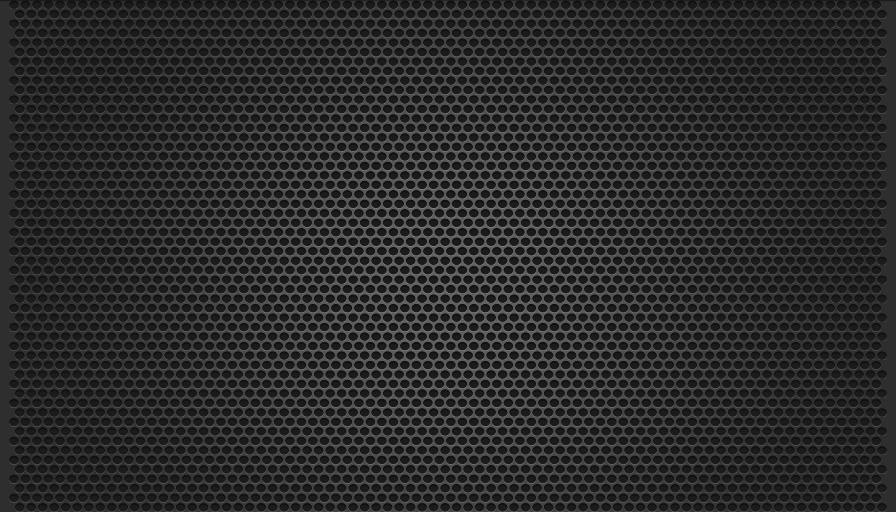
Give the GLSL for this pattern, as a WebGL 1 fragment shader.

```glsl
precision highp float;
// Perforated dark metal grille: staggered oval holes under a soft central glow.

uniform vec2 u_resolution;

#define COLUMNS 76.0              // holes in each row
#define ROWS 54.0                 // rows down the canvas
#define SIDE_MARGIN 0.0092        // plain strip at each side, share of width
#define HOLE_RADIUS vec2(0.0093, 0.0082)  // in canvas heights
#define RIM_DROP 0.0022           // offset of the lit lower rim
#define SHADOW_DROP 0.0034        // depth of the shadow inside the hole
#define METAL_CENTER 0.375
#define METAL_EDGE 0.180
#define RIM_LIGHT 0.11
#define HOLE_FLOOR 0.105
#define HOLE_SHADOW 0.065

// Approximate signed distance to an axis-aligned ellipse.
float ellipseDistance(vec2 p, vec2 radius) {
  return (length(p / radius) - 1.0) * min(radius.x, radius.y);
}

// Antialiased coverage of the inside of a shape.
float coverage(float distanceToEdge, float pixel) {
  return 1.0 - smoothstep(-0.5 * pixel, 0.5 * pixel, distanceToEdge);
}

void main() {
  float pixel = 1.0 / u_resolution.y;
  vec2 uv = gl_FragCoord.xy / u_resolution;
  float aspect = u_resolution.x / u_resolution.y;

  // Staggered grid, counted from the top left.
  float panelWidth = aspect * (1.0 - 2.0 * SIDE_MARGIN);
  vec2 pitch = vec2(panelWidth / (COLUMNS + 0.5), 1.0 / ROWS);
  vec2 grid = vec2((uv.x - SIDE_MARGIN) * aspect, 1.0 - uv.y) / pitch;
  float row = floor(grid.y);
  grid.x -= 0.5 * mod(row, 2.0);
  float column = floor(grid.x);
  vec2 local = (fract(grid) - 0.5) * pitch;
  float onPanel = step(0.0, column) * step(column, COLUMNS - 1.0);

  // Broad light, strongest down the middle.
  vec2 fromCenter = (uv - vec2(0.5, 0.46)) * vec2(2.0, 1.25);
  float glow = 1.0 - smoothstep(0.05, 1.0, length(fromCenter));
  float metal = mix(METAL_EDGE, METAL_CENTER, glow);

  // Lit lower rim; local y grows downwards.
  float rim = coverage(ellipseDistance(local - vec2(0.0, RIM_DROP), HOLE_RADIUS), pixel);
  float shade = metal + RIM_LIGHT * rim * onPanel;

  // Recessed floor, shadowed below the upper edge.
  float hole = coverage(ellipseDistance(local, HOLE_RADIUS), pixel) * onPanel;
  float floorLit = coverage(
    ellipseDistance(local - vec2(0.0, SHADOW_DROP), HOLE_RADIUS * 0.94), pixel);
  float recess = mix(HOLE_SHADOW, HOLE_FLOOR, floorLit);
  shade = mix(shade, recess, hole);

  // Thin dark seam along the top.
  shade *= mix(0.55, 1.0, smoothstep(0.0, 0.004, 1.0 - uv.y));

  gl_FragColor = vec4(vec3(shade), 1.0);
}
```
